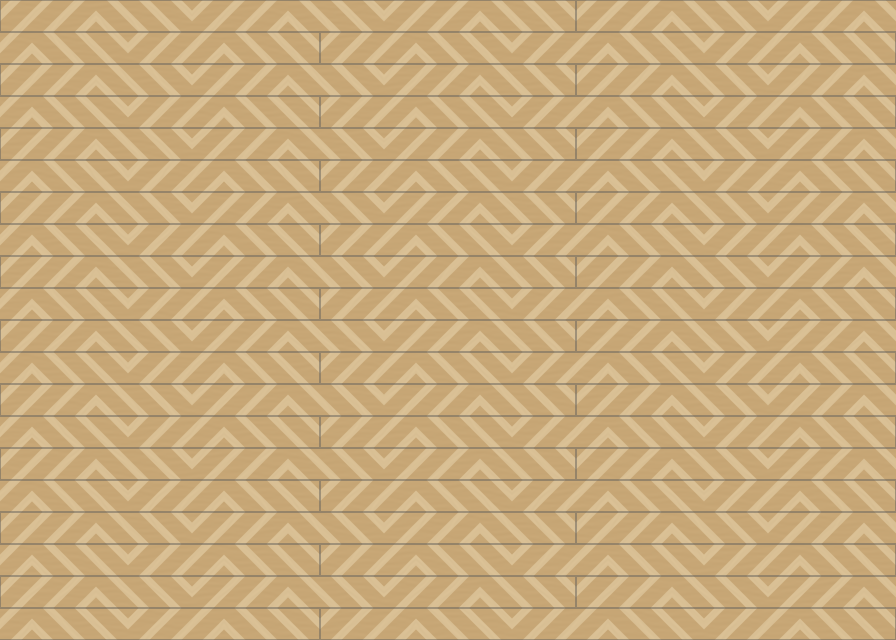
This pattern is drawn by a WebGL 1 fragment shader. Its source:

```glsl
precision highp float;
// Wooden planks in staggered rows, inlaid with pale diagonal strips that fold
// into alternating chevrons. One unit is a plank's height; a triangle wave
// folds x so that a single repeating band formula draws every strip.

uniform vec2 u_resolution;

#define GRID vec2(28.0, 20.0)          // canvas size in plank heights
#define PLANK_LENGTH 18.0
#define ROW_SHIFT 10.0                 // offset of every second row
#define FOLD_PERIOD 6.0                // distance between equal chevrons
#define STRIP_WIDTH 0.34
#define SEAM_WIDTH 0.031
#define WOOD_COLOR vec3(0.780, 0.652, 0.460)
#define STRIP_COLOR vec3(0.852, 0.752, 0.582)
#define SEAM_COLOR vec3(0.39, 0.38, 0.36)
#define GRAIN_STRENGTH 0.008

// Antialiased coverage of a line, also correct when thinner than a pixel.
float lineCoverage(float dist, float width, float pixel) {
  float nearEdge = clamp(0.5 - (dist - 0.5 * width) / pixel, 0.0, 1.0);
  float farEdge = clamp(0.5 - (dist + 0.5 * width) / pixel, 0.0, 1.0);
  return nearEdge - farEdge;
}

// Layered sines: fibres run along x, with a slow wobble.
float woodGrain(vec2 p) {
  float wobble = sin(p.x * 1.7 + p.y * 2.3) + 0.5 * sin(p.x * 4.1 - p.y * 3.1);
  float fibres = sin(p.y * 23.0 + wobble * 1.5);
  fibres += 0.7 * sin(p.y * 39.0 - p.x * 2.9 + wobble * 2.0);
  fibres += 0.5 * sin(p.y * 31.0 + p.x * 7.3);
  return fibres / 2.2;
}

void main() {
  vec2 p = gl_FragCoord.xy / u_resolution * GRID;
  float pixel = GRID.y / u_resolution.y;

  // Rows are counted from the top; odd rows slide sideways.
  float depth = GRID.y - p.y;
  float row = floor(depth);
  float inRow = fract(depth);
  float x = p.x - ROW_SHIFT * mod(row, 2.0);

  // Folded diagonals: strips follow constant values of "across".
  float fold = abs(mod(x, FOLD_PERIOD) - 0.5 * FOLD_PERIOD);
  float across = inRow - fold;
  float along = inRow + fold;
  float stripDist = abs(fract(across) - 0.5);
  float strip = lineCoverage(stripDist, STRIP_WIDTH, pixel * 1.414);

  // Fibres lie lengthwise in the wood and diagonally in the strips.
  vec3 color = mix(WOOD_COLOR, STRIP_COLOR, strip);
  float grain = mix(woodGrain(vec2(x, depth + row * 3.7)),
                    woodGrain(vec2(along + row, across)), strip);
  color += GRAIN_STRENGTH * grain;

  // Seams between the rows and between plank ends.
  float rowDist = min(inRow, 1.0 - inRow);
  float endDist = abs(mod(x + 0.5 * PLANK_LENGTH, PLANK_LENGTH) - 0.5 * PLANK_LENGTH);
  float seam = max(lineCoverage(rowDist, SEAM_WIDTH, pixel * 1.25),
                   lineCoverage(endDist, SEAM_WIDTH, pixel * 1.25));
  color = mix(color, SEAM_COLOR, seam);

  gl_FragColor = vec4(color, 1.0);
}
```
